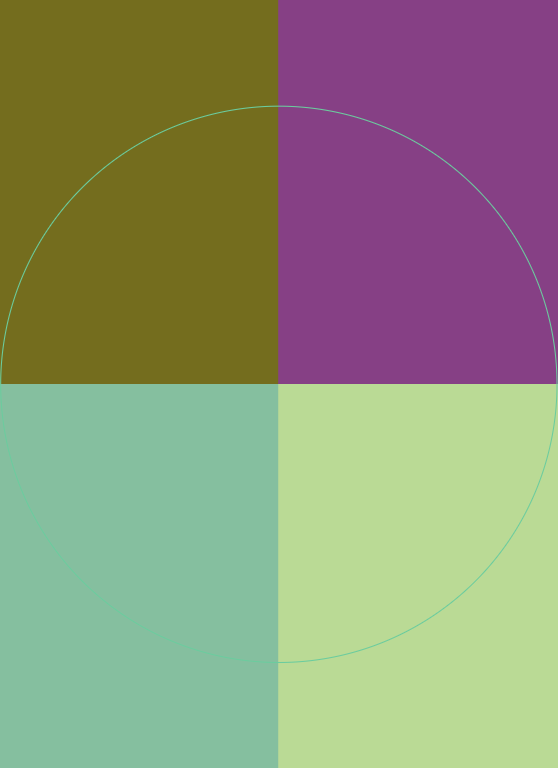
This background is drawn by a Shadertoy shader. Its source:

```glsl
// Four flat colour quadrants crossed by a thin mint ring.

const vec3 OLIVE  = vec3(0.453, 0.429, 0.118);
const vec3 PURPLE = vec3(0.525, 0.251, 0.522);
const vec3 TEAL   = vec3(0.522, 0.749, 0.624);
const vec3 LIME   = vec3(0.729, 0.855, 0.584);
const vec3 MINT   = vec3(0.42, 0.80, 0.62);

// Share of a pixel lying on the positive side of an edge.
float coverage(float dist, float pixel) {
    return clamp(dist / pixel + 0.5, 0.0, 1.0);
}

// Share of a pixel covered by a thin circular outline.
float ring(vec2 p, float radius, float width, float pixel) {
    float dist = length(p) - radius;
    return coverage(dist + 0.5 * width, pixel) - coverage(dist - 0.5 * width, pixel);
}

// Colour of the four quadrants around a crossing point.
vec3 quadrants(vec2 p, float pixel) {
    float right = coverage(p.x, pixel);
    float upper = coverage(p.y, pixel);
    return mix(mix(TEAL, LIME, right), mix(OLIVE, PURPLE, right), upper);
}

void mainImage(out vec4 fragColor, in vec2 fragCoord) {
    // Centred coordinates in canvas widths.
    float pixel = 1.0 / iResolution.x;
    vec2 p = (fragCoord - 0.5 * iResolution.xy) * pixel;

    vec2 crossing = vec2(-0.0014, 0.0);
    vec2 ringCentre = vec2(-0.0003, -0.0006);

    vec3 colour = quadrants(p - crossing, pixel);
    colour = mix(colour, MINT, ring(p - ringCentre, 0.4985, 0.0019, pixel));
    fragColor = vec4(colour, 1.0);
}
```
